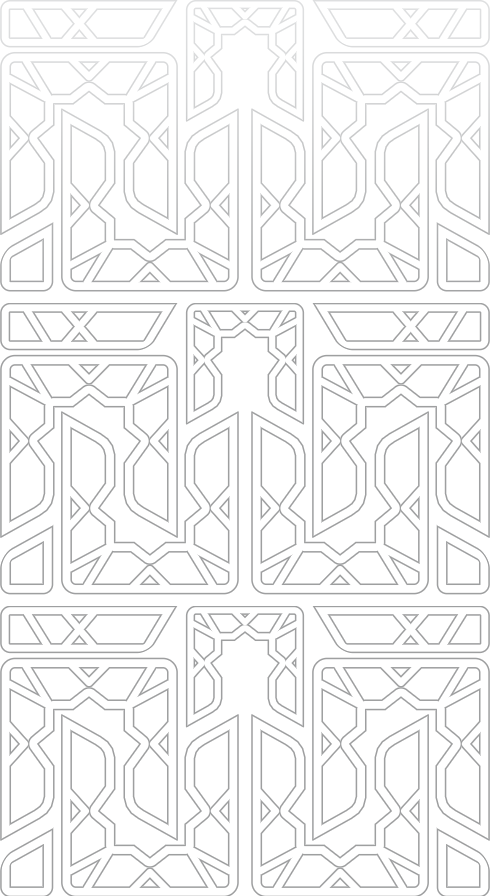
Give the GLSL for this pattern, as a Shadertoy shader.

```glsl
// Interlaced arched strapwork panels in thin grey outline, three mirrored rows fading toward the top.

const float CANVAS_HEIGHT = 768.0;  // design units down the canvas
const float ROW_PERIOD = 259.6;
const float ROW_HEIGHT = 248.6;
const float LINE_HALF = 0.65;
const float NO_RIBS = 1000.0;

// Half of an arched panel: the axis is at x = 0, the outer side at x = 50, y runs down.
const int ARCH_COUNT = 14;
const vec2 ARCH[ARCH_COUNT] = vec2[](
    vec2(50, 103), vec2(50, 0), vec2(-20, 0), vec2(-20, 22), vec2(0, 22),
    vec2(9, 29), vec2(20, 29), vec2(20, 41), vec2(29, 48.5), vec2(20, 61),
    vec2(20, 79), vec2(21.3, 84), vec2(24, 87.8), vec2(28, 90.7));

float segmentDistance(vec2 p, vec2 a, vec2 b) {
    vec2 ab = b - a;
    return length(p - a - ab * clamp(dot(p - a, ab) / dot(ab, ab), 0.0, 1.0));
}

// Intersection of two sides with a rounded corner
float roundMax(float a, float b, float radius) {
    vec2 corner = max(vec2(a, b) + radius, 0.0);
    return min(max(a, b), -radius) + length(corner);
}

// Signed distance to the arched half panel
float archDistance(vec2 p) {
    float nearest = 1e4;
    float side = 1.0;
    for (int i = 0; i < ARCH_COUNT; i++) {
        vec2 a = ARCH[i];
        vec2 b = ARCH[(i + 1) % ARCH_COUNT];
        nearest = min(nearest, segmentDistance(p, a, b));
        bool crosses = (a.y > p.y) != (b.y > p.y);
        if (crosses && p.x < a.x + (b.x - a.x) * (p.y - a.y) / (b.y - a.y)) side = -side;
    }
    return side * nearest;
}

// Distance to the outer edge and to the edges of the holes left between ribs
float strapLines(float outer, float ribs, float strap, float ribHalf) {
    float holes = min(-outer - strap, ribs - ribHalf);
    return min(abs(outer), abs(holes));
}

float archPanel(vec2 p, float scale, float strap, float ribHalf) {
    p = vec2(abs(p.x), p.y) / scale;
    float outer = max(archDistance(p), roundMax(p.x - 50.0, -p.y, 8.0));

    // Crown crossing, corner fork and leg crossing
    float ribs = segmentDistance(p, vec2(0, 13.7), vec2(13.5, 0));
    ribs = min(ribs, segmentDistance(p, vec2(22, 27), vec2(38.5, 0)));
    ribs = min(ribs, segmentDistance(p, vec2(22, 27), vec2(50, 12)));
    vec2 leg = vec2(p.x, abs(p.y - 48.5));
    ribs = min(ribs, segmentDistance(leg, vec2(36.5, 0), vec2(50, 15)));

    return strapLines(outer, ribs, strap / scale, ribHalf / scale) * scale;
}

// Flat bar with one slanted end
float slantedBar(vec2 p, float height, float strap, float ribHalf) {
    float middle = 0.5 * height;
    float slant = dot(p - vec2(151, 0), normalize(vec2(40, 24)));
    float body = roundMax(0.8 - p.x, abs(p.y - middle) - middle, 8.0);
    float outer = max(body, roundMax(slant, p.y - height, 8.0));

    vec2 crossing = abs(p - vec2(68, middle));
    float ribs = segmentDistance(crossing, vec2(0), vec2(17, 20));
    ribs = min(ribs, segmentDistance(p, vec2(19.7, 0), vec2(44.5, 40)));
    return strapLines(outer, ribs, strap, ribHalf);
}

// Corner foot with a sloping top
float slopedFoot(vec2 p, float bottom, float strap) {
    float slope = dot(p - vec2(45, 191), normalize(vec2(-25, -45)));
    float sides = roundMax(abs(p.x - 22.9) - 22.1, p.y - bottom, 8.0);
    float outer = max(roundMax(0.8 - p.x, slope, 10.0), sides);
    return strapLines(outer, NO_RIBS, strap, 0.0);
}

// All pieces in the left half of one row
float rowLines(vec2 p, float axis) {
    float d = slantedBar(p, 39.4, 7.3, 3.6);
    d = min(d, archPanel(p - vec2(axis, 0), 1.0, 6.6, 3.1));
    d = min(d, archPanel(p - vec2(76.3, 44.6), 1.51, 8.0, 3.6));
    vec2 inverted = vec2(p.x - 128.5, ROW_HEIGHT - p.y);
    d = min(d, archPanel(inverted, 1.51, 8.0, 3.6));
    return min(d, slopedFoot(p, ROW_HEIGHT, 8.0));
}

void mainImage(out vec4 fragColor, in vec2 fragCoord) {
    float pixel = CANVAS_HEIGHT / iResolution.y;
    vec2 p = vec2(fragCoord.x, iResolution.y - fragCoord.y) * pixel;

    // Mirror left to right, repeat down the canvas
    float axis = 0.5 * iResolution.x * pixel;
    vec2 cell = vec2(axis - abs(p.x - axis), mod(p.y, ROW_PERIOD) - 0.6);
    float coverage = clamp(0.5 + (LINE_HALF - rowLines(cell, axis)) / pixel, 0.0, 1.0);

    // Lines pale toward the top edge
    float grey = mix(0.87, 0.62, smoothstep(0.0, 300.0, p.y));
    vec3 ink = vec3(grey, grey + 0.004, grey + 0.008);
    fragColor = vec4(mix(vec3(1), ink, coverage), 1.0);
}
```
